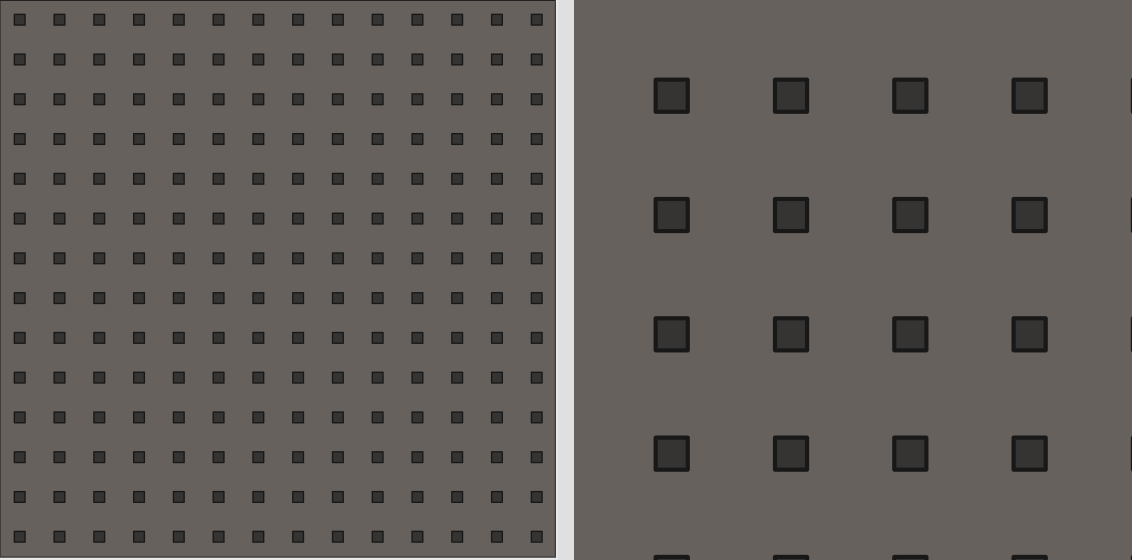
Left: the whole. Right: its middle third, enlarged.
A Shadertoy shader for this pattern:

```glsl
// A warm grey panel perforated by a 14 x 14 grid of small dark square studs.
// Studs come from one rounded-box distance, repeated by rounding to the nearest
// grid cell; a thin dark frame bounds the panel on a pale ground.

// Lengths are in canvas heights, measured from the top left corner.
const float COUNT         = 14.0;
const float PITCH         = 0.07102;
const vec2  FIRST_STUD    = vec2(0.0352, 0.0352);
const float STUD_HALF     = 0.0108;
const float STUD_ROUND    = 0.0014;
const float STUD_OUTLINE  = 0.0025;
const vec2  PANEL_MIN     = vec2(-0.0008, 0.0000);
const vec2  PANEL_MAX     = vec2(0.9926, 0.9958);
const float FRAME_WIDTH   = 0.0018;

const vec3 GROUND_COLOR  = vec3(0.91);
const vec3 PANEL_COLOR   = vec3(0.400, 0.380, 0.360);
const vec3 FRAME_COLOR   = vec3(0.130, 0.120, 0.120);
const vec3 OUTLINE_COLOR = vec3(0.095, 0.095, 0.095);
const vec3 STUD_COLOR    = vec3(0.207, 0.203, 0.200);

// Signed distance to a box with rounded corners.
float roundedBox(vec2 p, vec2 halfSize, float radius) {
    vec2 q = abs(p) - halfSize + radius;
    return length(max(q, 0.0)) + min(max(q.x, q.y), 0.0) - radius;
}

// Share of a pixel lying inside a shape at the given distance.
float coverage(float dist, float pixel) {
    return clamp(0.5 - dist / pixel, 0.0, 1.0);
}

void mainImage(out vec4 fragColor, in vec2 fragCoord) {
    float pixel = 1.0 / iResolution.y;
    vec2 p = vec2(fragCoord.x, iResolution.y - fragCoord.y) * pixel;

    // Panel and its frame
    vec2 panelCenter = 0.5 * (PANEL_MIN + PANEL_MAX);
    vec2 panelHalf = 0.5 * (PANEL_MAX - PANEL_MIN);
    float panel = roundedBox(p - panelCenter, panelHalf, 0.0);
    vec3 color = mix(GROUND_COLOR, FRAME_COLOR, coverage(panel, pixel));
    color = mix(color, PANEL_COLOR, coverage(panel + FRAME_WIDTH, pixel));

    // Nearest stud of the grid
    vec2 grid = p - FIRST_STUD;
    vec2 cell = clamp(floor(grid / PITCH + 0.5), 0.0, COUNT - 1.0);
    float stud = roundedBox(grid - cell * PITCH, vec2(STUD_HALF), STUD_ROUND);
    color = mix(color, OUTLINE_COLOR, coverage(stud, pixel));
    color = mix(color, STUD_COLOR, coverage(stud + STUD_OUTLINE, pixel));

    fragColor = vec4(color, 1.0);
}
```
